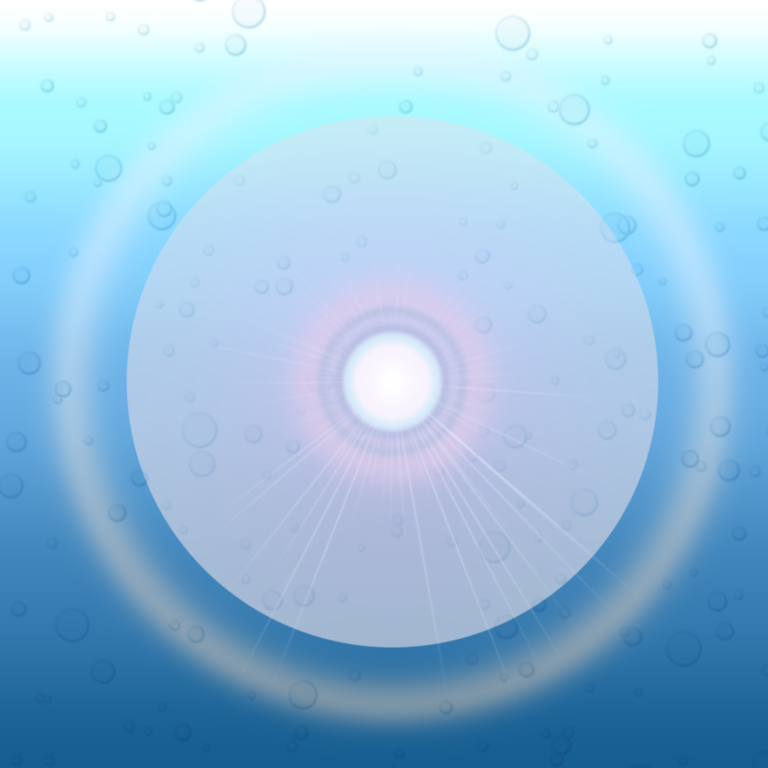
Reproduce this background procedurally as a Shadertoy shader.

```glsl
const vec2 CENTER = vec2(0.511, 0.503);
const float DISC_RADIUS = 0.346;
const float HALO_RADIUS = 0.421;
const float TAU = 6.2831853;

float hash(vec2 p) {
    vec3 q = fract(vec3(p.xyx) * 0.1031);
    q += dot(q, q.yzx + 33.33);
    return fract((q.x + q.y) * q.z);
}

// Soft bell around a distance of zero
float bell(float d, float width) {
    return exp(-d * d / (width * width));
}

// Vertical water gradient, h = 1 at the surface
vec3 waterColor(float h) {
    vec3 c = mix(vec3(0.09, 0.37, 0.57), vec3(0.23, 0.50, 0.71), smoothstep(0.0, 0.25, h));
    c = mix(c, vec3(0.42, 0.69, 0.90), smoothstep(0.20, 0.52, h));
    c = mix(c, vec3(0.53, 0.83, 1.00), smoothstep(0.48, 0.69, h));
    c = mix(c, vec3(0.66, 0.98, 1.00), smoothstep(0.65, 0.86, h));
    return mix(c, vec3(1.0), smoothstep(0.85, 1.0, h));
}

// Diffuse outer halo, warmer with depth
vec3 addHalo(vec3 c, float r, float h) {
    float d = r - HALO_RADIUS;
    float glow = bell(d, d < 0.0 ? 0.036 : 0.029);
    vec3 tint = mix(vec3(0.92, 0.80, 0.71), vec3(0.91, 0.95, 1.0), smoothstep(0.1, 0.7, h));
    return mix(c, tint, 0.45 * glow);
}

// Translucent disc with a lilac bloom inside
vec3 addDisc(vec3 c, float r, float h, float pixel) {
    float alpha = mix(0.60, 0.43, smoothstep(0.2, 0.8, h));
    vec3 body = mix(c, vec3(0.91, 0.89, 0.91), alpha);
    vec3 lilac = mix(vec3(0.73, 0.66, 0.83), vec3(0.80, 0.80, 0.98), smoothstep(0.2, 0.65, h));
    body = mix(body, lilac, 0.65 * bell(r, 0.24));
    return mix(c, body, smoothstep(pixel, -pixel, r - DISC_RADIUS));
}

// Scattered bubble rims, one candidate per grid cell
float bubbles(vec2 p, float cells, float size, float density, float seed) {
    vec2 q = p * cells;
    vec2 base = floor(q);
    float rim = 0.0;
    for (int y = -1; y <= 1; y++) {
        for (int x = -1; x <= 1; x++) {
            vec2 id = base + vec2(x, y);
            vec2 key = id + seed;
            vec2 jitter = vec2(hash(key + 11.0), hash(key + 37.0));
            float radius = size * mix(0.55, 1.0, hash(key + 71.0));
            vec2 v = (q - id - jitter) / cells;
            float d = length(v) - radius;
            float shade = 0.65 + 0.35 * dot(normalize(v + 1e-5), vec2(0.6, -0.8));
            float body = 0.18 * smoothstep(0.003, -0.003, d);
            float present = step(hash(key + 97.0), density);
            rim = max(rim, present * (shade * bell(d, 0.0022) + body));
        }
    }
    return rim;
}

// Thin ray that narrows and fades along its length
float ray(vec2 p, float angle, float reach) {
    vec2 dir = vec2(cos(angle), sin(angle));
    float along = dot(p, dir);
    float across = dot(p, vec2(-dir.y, dir.x));
    float fade = smoothstep(0.03, 0.10, along) * smoothstep(reach, reach * 0.4, along);
    return fade * bell(across, 0.0017);
}

float rayBurst(vec2 p) {
    const int COUNT = 76;
    float light = 0.0;
    for (int i = 0; i < COUNT; i++) {
        float k = float(i);
        float angle = TAU * (k + hash(vec2(k, 3.0))) / float(COUNT);
        float downward = 0.5 - 0.5 * sin(angle);
        float pick = hash(vec2(k, 19.0));
        float reach = 0.16 + (0.08 + 0.27 * downward) * pick * pick;
        light += ray(p, angle, reach) * mix(0.08, 0.27, downward) * (0.4 + 0.6 * pick);
    }
    // Dominant ray toward the lower right
    return light + 0.35 * ray(p, -0.717, 0.46);
}

// Bright core wrapped in pale concentric bands
vec3 addCore(vec3 c, float r) {
    c = mix(c, vec3(0.89, 0.80, 0.92), 0.65 * bell(r - 0.108, 0.030));
    c = mix(c, vec3(0.82, 0.80, 0.92), 0.75 * smoothstep(0.10, 0.06, r));
    c = mix(c, vec3(0.71, 0.75, 0.88), 0.65 * bell(r - 0.092, 0.007));
    c = mix(c, vec3(0.70, 0.74, 0.88), 0.75 * bell(r - 0.070, 0.006));
    c = mix(c, vec3(0.83, 0.92, 0.98), smoothstep(0.068, 0.058, r));
    c = mix(c, vec3(0.97, 0.95, 0.99), smoothstep(0.060, 0.044, r));
    return mix(c, vec3(1.0), bell(r, 0.026));
}

void mainImage(out vec4 fragColor, in vec2 fragCoord) {
    float pixel = 1.0 / iResolution.y;
    vec2 p = (fragCoord - 0.5 * iResolution.xy) * pixel + 0.5;
    vec2 fromCenter = p - CENTER;
    float r = length(fromCenter);

    // Water, halo and disc
    vec3 color = waterColor(p.y);
    color = addHalo(color, r, p.y);
    color = addDisc(color, r, p.y, 1.2 * pixel);

    // Bubbles in three sizes
    float rims = bubbles(p, 7.0, 0.022, 0.38, 5.0);
    rims = max(rims, bubbles(p, 11.0, 0.013, 0.42, 140.0));
    rims = max(rims, 0.7 * bubbles(p, 19.0, 0.007, 0.30, 260.0));
    float visibility = mix(0.30, 0.16, smoothstep(DISC_RADIUS + 0.01, DISC_RADIUS - 0.01, r));
    color = mix(color, color * vec3(0.55, 0.76, 0.86), visibility * 1.4 * rims);

    // Core and light rays
    color = addCore(color, r);
    color = mix(color, vec3(0.90, 0.94, 1.0), min(rayBurst(fromCenter), 0.6));
    fragColor = vec4(clamp(color, 0.0, 1.0), 1.0);
}
```
